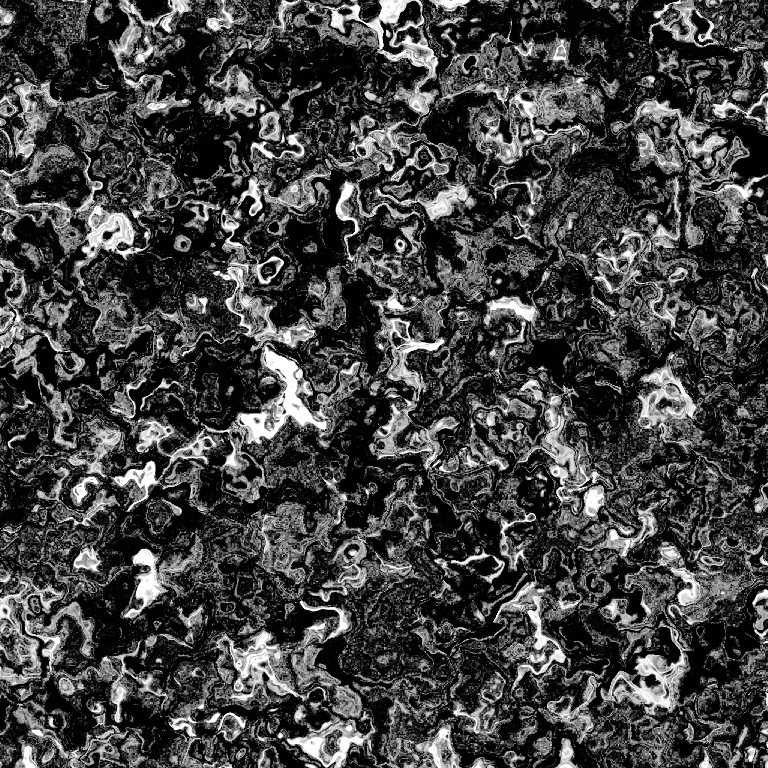
A WebGL 2 fragment shader for this texture:

```glsl
#version 300 es
precision highp float;
// Monochrome turbulent marbling: folded bright filaments, dark pools and fine grain.

uniform vec2 u_resolution;
out vec4 fragColor;

const float SWIRLS = 18.0;         // swirl cells across the canvas
const float GRAINS = 512.0;        // grain cells across the canvas
const float COARSE_WARP = 0.36;    // displacement in swirl cells
const float FINE_WARP = 0.3;
const float GRAIN_AMOUNT = 0.42;
const float NOISE_GAIN = 4.7;      // brings gradient noise to unit deviation

// Integer hash: two random values in 0..1 per lattice cell
vec2 hash2(vec2 cell, uint seed) {
    uvec2 v = uvec2(ivec2(cell)) + uvec2(seed, seed * 747u);
    v = v * 1664525u + 1013904223u;
    v.x += v.y * 1664525u;
    v.y += v.x * 1664525u;
    v ^= v >> 16u;
    v.x += v.y * 1664525u;
    v.y += v.x * 1664525u;
    v ^= v >> 16u;
    return vec2(v >> 8u) / 16777216.0;
}

// Projection of an offset on the random unit gradient of a lattice corner
float cornerSlope(vec2 corner, vec2 offset, uint seed) {
    vec2 gradient = normalize(hash2(corner, seed) * 2.0 - 0.9999);
    return dot(gradient, offset);
}

// Gradient noise with zero mean and unit deviation
float gradientNoise(vec2 p, uint seed) {
    vec2 cell = floor(p);
    vec2 f = p - cell;
    vec2 blend = f * f * (3.0 - 2.0 * f);
    vec2 e = vec2(1.0, 0.0);
    float low = mix(cornerSlope(cell, f, seed),
                    cornerSlope(cell + e.xy, f - e.xy, seed), blend.x);
    float high = mix(cornerSlope(cell + e.yx, f - e.yx, seed),
                     cornerSlope(cell + e.xx, f - e.xx, seed), blend.x);
    return NOISE_GAIN * mix(low, high, blend.y);
}

// Octave sum, normalised back to unit deviation
float fractalNoise(vec2 p, int octaves, float persistence, uint seed) {
    mat2 turn = mat2(0.8, 0.6, -0.6, 0.8);
    float sum = 0.0, power = 0.0, amplitude = 1.0;
    for (int i = 0; i < octaves; i++) {
        sum += amplitude * gradientNoise(p, seed + uint(i));
        power += amplitude * amplitude;
        amplitude *= persistence;
        p = turn * p * 2.03 + 7.3;
    }
    return sum / sqrt(power);
}

// Displaces a point by a two-channel noise field
vec2 warp(vec2 p, float strength, uint seed) {
    return p + strength * vec2(fractalNoise(p, 3, 0.5, seed),
                               fractalNoise(p, 3, 0.5, seed + 40u));
}

// Roughly normal grain, constant inside each grain cell
float grain(vec2 uv, uint seed) {
    vec2 cell = floor(uv * GRAINS);
    vec2 a = hash2(cell, seed);
    vec2 b = hash2(cell, seed + 9u);
    return (a.x + a.y + b.x + b.y - 2.0) * 1.732;
}

// Linear tone curve with a soft toe and a clipped top
float toneCurve(float level, float toe) {
    return clamp(toe * log(1.0 + exp(level / toe)), 0.005, 1.0);
}

void main() {
    vec2 uv = gl_FragCoord.xy / min(u_resolution.x, u_resolution.y);

    // Two successive folds stretch the field into curled filaments
    vec2 p = uv * SWIRLS + 20.0;
    p = warp(p, COARSE_WARP, 11u);
    p = warp(p, FINE_WARP, 137u);
    float field = fractalNoise(p, 4, 0.6, 311u);

    // Grain lives in the mid tones and fades in dark pools and bright ridges
    float midtone = exp(-0.8 * field * field);
    field += GRAIN_AMOUNT * midtone * grain(uv, 523u);

    float tone = toneCurve(0.15 + 0.41 * field, 0.08);
    fragColor = vec4(vec3(tone), 1.0);
}
```
